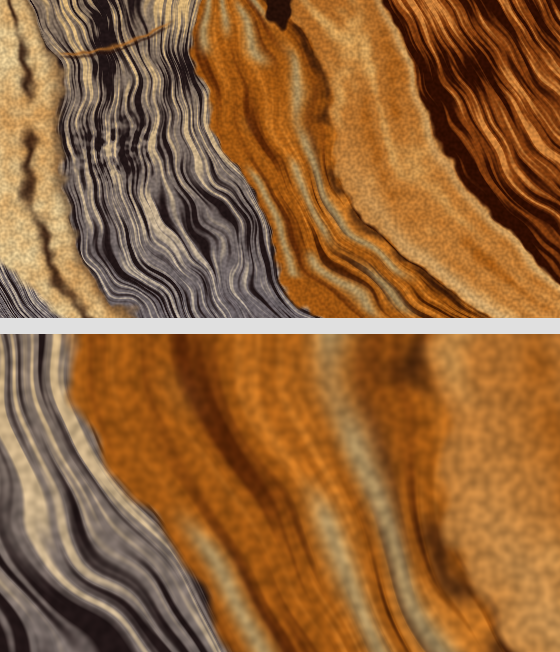
Top: the whole. Bottom: its middle third, enlarged.
A WebGL 1 fragment shader for this texture:

```glsl
precision highp float;
// Weathered wood: cream, silver, orange, tan and russet bands of flowing grain.
// Six smooth guide curves define an across-grain coordinate; gradient noise
// stretched along that coordinate makes fibres, cracks and pale streaks.
uniform vec2 u_resolution;

#define SILVER_FREQ 32.0
#define ORANGE_FREQ 17.0
#define RUSSET_FREQ 13.0
#define GRAIN_FREQ 95.0
#define GRAIN_AMOUNT 0.16
#define WARP 0.13
#define EDGE 0.025
#define CONTRAST 1.08

const vec3 CREAM = vec3(0.83, 0.73, 0.54);
const vec3 SAND = vec3(0.73, 0.51, 0.27);
const vec3 ORANGE = vec3(0.60, 0.34, 0.10);
const vec3 RUST = vec3(0.38, 0.18, 0.06);
const vec3 UMBER = vec3(0.17, 0.09, 0.06);
const vec3 STONE = vec3(0.52, 0.45, 0.38);

vec2 gradientAt(vec2 cell) {
  vec2 q = fract(cell * vec2(0.1031, 0.1137));
  q += dot(q, q.yx + 33.33);
  float angle = 6.2832 * fract((q.x + q.y) * q.x * 7.31);
  return vec2(cos(angle), sin(angle));
}

float noise(vec2 p) {
  vec2 i = floor(p), f = p - i;
  vec2 w = f * f * f * (f * (f * 6.0 - 15.0) + 10.0);
  vec2 e = vec2(1.0, 0.0);
  float low = mix(dot(gradientAt(i), f), dot(gradientAt(i + e), f - e), w.x);
  float high = mix(dot(gradientAt(i + e.yx), f - e.yx),
                   dot(gradientAt(i + 1.0), f - 1.0), w.x);
  return 1.4 * mix(low, high, w.y);
}

// Quartic through five evenly spaced knots, t = 0 at the top, 4 at the bottom.
float curve(float t, float a, float b, float c, float d, float e) {
  float t1 = t - 1.0, t2 = t - 2.0, t3 = t - 3.0, t4 = t - 4.0;
  return a * t1 * t2 * t3 * t4 / 24.0 - b * t * t2 * t3 * t4 / 6.0
       + c * t * t1 * t3 * t4 / 4.0 - d * t * t1 * t2 * t4 / 6.0
       + e * t * t1 * t2 * t3 / 24.0;
}

// Whole numbers of the result mark the borders between bands.
float acrossGrain(vec2 p) {
  float t = 4.0 * (1.0 - p.y);
  float l = curve(t, -0.10, -0.08, -0.12, -0.08, 0.10);
  float a = curve(t, 0.10, 0.16, 0.18, 0.24, 0.38);
  float b = curve(t, 0.635, 0.635, 0.74, 0.85, 1.00);
  float c = curve(t, 0.86, 1.00, 1.05, 1.20, 1.55);
  float d = curve(t, 1.21, 1.31, 1.43, 1.62, 1.95);
  float e = curve(t, 1.47, 1.63, 1.83, 2.08, 2.40);
  if (p.x < a) return (p.x - l) / (a - l);
  if (p.x < b) return 1.0 + (p.x - a) / (b - a);
  if (p.x < c) return 2.0 + (p.x - b) / (c - b);
  if (p.x < d) return 3.0 + (p.x - c) / (d - c);
  return 4.0 + (p.x - d) / (e - d);
}

float fibres(float s, float y, float freq) {
  return 0.5 + 0.75 * noise(vec2(s * freq, y * 4.5))
             + 0.45 * noise(vec2(s * freq * 2.1 + 7.0, y * 8.0))
             + 0.45 * noise(vec2(s * freq * 0.33, y * 2.5 + 3.0));
}

vec3 ramp(vec3 dark, vec3 mid, vec3 light, float t) {
  return mix(mix(dark, mid, smoothstep(0.0, 0.5, t)), light, smoothstep(0.5, 1.0, t));
}

float line(float x, float width) { return exp(-x * x / (width * width)); }
float border(float s, float at) { return smoothstep(at - EDGE, at + EDGE, s); }

void main() {
  vec2 p = gl_FragCoord.xy / u_resolution.y;
  p.x *= 1.7655 * u_resolution.y / u_resolution.x;
  float y = p.y, rough = noise(p * 24.0), broad = noise(p * 4.0 + 5.0);
  float s = acrossGrain(p) + WARP * noise(p * 3.2) + 0.05 * noise(p * 9.0);
  float grain = noise(p * GRAIN_FREQ) + 0.6 * noise(p * GRAIN_FREQ * 0.45);

  // Cream sapwood with a long crack
  vec3 cream = mix(CREAM, SAND, clamp(0.2 + 0.6 * broad + 0.3 * rough, 0.0, 0.7));
  float crack = line(s - 0.68 - 0.05 * rough, 0.055) * smoothstep(-0.5, 0.1, noise(vec2(2.0, y * 7.0)));
  cream = mix(cream, UMBER, 0.85 * crack + 0.5 * line(s - 1.0, 0.07));

  // Silver fibres, warm above and bluish below, with a crumbled knot and a slit
  float knot = line(length((p - vec2(0.36, 0.53)) * vec2(1.0, 1.3)), 0.13);
  float t = fibres(s, y, SILVER_FREQ) - 0.04 + knot * 0.5 * (rough + noise(p * 55.0));
  t -= 0.9 * line(p.x - 0.33 - 0.02 * rough, 0.035) * smoothstep(0.65, 0.85, y);
  vec3 silver = ramp(vec3(0.15, 0.11, 0.11), mix(vec3(0.42, 0.39, 0.40), STONE, y),
                     mix(vec3(0.70, 0.65, 0.59), vec3(0.82, 0.68, 0.46), y), t);

  // Orange heartwood: soft bands above, dark fibres below, pale tapering streaks
  float fibrous = mix(0.25, 1.0, (1.0 - smoothstep(0.3, 0.6, y)) * smoothstep(2.15, 2.6, s));
  t = 0.5 + fibrous * (fibres(s, y, ORANGE_FREQ) - 0.55) + 0.5 * noise(vec2(s * 7.0, y * 2.5));
  vec3 orange = ramp(RUST * mix(1.0, 0.7, fibrous), ORANGE, vec3(0.75, 0.46, 0.17), t);
  for (int i = 0; i < 4; i++) {
    float k = float(i);
    float along = smoothstep(-0.05, 0.25, noise(vec2(k * 7.3 + 1.5, y * 4.0 + k)));
    orange = mix(orange, vec3(0.65, 0.57, 0.41), 0.85 * along * line(s - 2.12 - 0.22 * k, 0.05));
  }
  orange = mix(orange, UMBER, 0.65 * line(s - 2.95 - 0.04 * rough, 0.06) * smoothstep(-0.3, 0.3, noise(p * 13.0)));

  // Smooth tan ridge with a bright rim
  t = 0.5 + 0.55 * noise(vec2(s * 5.0, y * 3.0)) + 0.3 * broad + 0.12 * rough;
  vec3 tan_ = ramp(ORANGE, mix(vec3(0.73, 0.49, 0.24), vec3(0.64, 0.40, 0.17), y), vec3(0.80, 0.62, 0.37), t);
  tan_ = mix(tan_, CREAM, 0.6 * line(s - 3.12, 0.12) * (1.0 - smoothstep(0.1, 0.7, y)) + 0.4 * line(s - 3.95, 0.05));

  // Russet fibres in the shadow of the ridge
  t = fibres(s, y, RUSSET_FREQ) - 0.06 - 0.45 * line(s - 4.06, 0.16);
  vec3 russet = ramp(vec3(0.20, 0.08, 0.04), vec3(0.49, 0.25, 0.09), vec3(0.77, 0.50, 0.25), t);

  // Join the bands along ragged borders
  float r = s + 0.035 * rough;
  vec3 color = mix(cream, silver, border(r, 1.0));
  color = mix(color, silver, smoothstep(-0.02, 0.02, 0.18 - y - 0.9 * p.x + 0.02 * rough));
  color = mix(color, orange, border(r, 2.0));
  color = mix(color, tan_, border(r, 3.0));
  color = mix(color, russet, border(r, 4.0));

  // Dark hollow at the top and a thin twig
  float hollow = length((p - vec2(0.88, 0.98)) * vec2(1.0, 0.7)) + 0.02 * rough;
  color = mix(color, UMBER, 1.0 - smoothstep(0.035, 0.05, hollow));
  float twig = y - 0.83 - 0.9 * (p.x - 0.2) * (p.x - 0.2) - 0.008 * rough;
  float span = smoothstep(0.17, 0.22, p.x) * (1.0 - smoothstep(0.5, 0.56, p.x));
  color = mix(color, UMBER, 0.6 * span * line(twig + 0.012, 0.006));
  color = mix(color, vec3(0.62, 0.40, 0.19), 0.85 * span * line(twig, 0.006));

  color *= 1.0 + GRAIN_AMOUNT * grain;
  gl_FragColor = vec4(clamp((color - 0.45) * CONTRAST + 0.45, 0.0, 1.0), 1.0);
}
```
